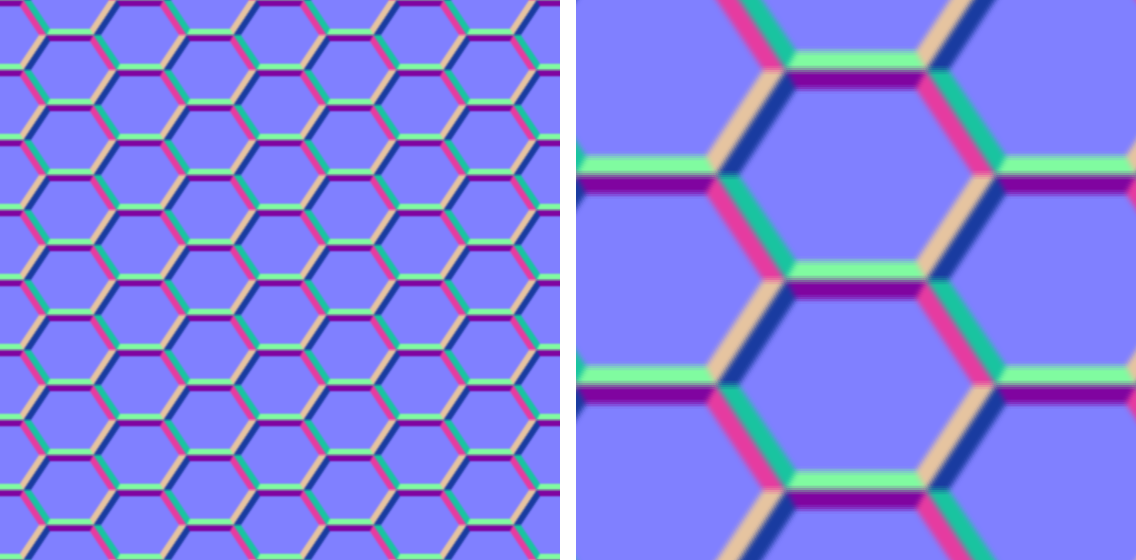
Left: the whole. Right: its middle third, enlarged.
A Shadertoy shader for this texture map:

```glsl
// Tangent-space normal map of bevelled hexagonal tiles, green channel pointing down.
#define ROWS 8.0        // tiles stacked up the canvas; column pairs are half as many
#define BEVEL 0.09      // bevel width, in tile heights
#define TILT 0.967      // sideways part of the bevel normal
#define SOFTNESS 0.0042 // blur radius, in canvas widths
#define TAPS 3          // blur samples on each side of the centre

const vec2 PERIOD = vec2(2.0, 1.0);  // lattice cell, in tile heights
const float CORNER_X = 2.0 / 3.0;    // tile centre to its left or right corner

// Offset from the nearest lattice point that lies on the given origin
vec2 latticeOffset(vec2 p, vec2 origin) {
    return mod(p - origin + 0.5 * PERIOD, PERIOD) - 0.5 * PERIOD;
}

// Unsmoothed surface normal at p, in tile heights
vec3 tileNormal(vec2 p) {
    vec2 slantDir = normalize(vec2(3.0, 2.0));
    float slantReach = CORNER_X * slantDir.x;

    // Two staggered lattices share the plane; pick the tile that holds p
    vec2 q = latticeOffset(p, vec2(1.0, 0.0));
    if (dot(abs(q), slantDir) > slantReach) q = latticeOffset(p, vec2(0.0, 0.5));

    // Distance inward from the flat and slanted sides
    float flatDist = 0.5 - abs(q.y);
    float slantDist = slantReach - dot(abs(q), slantDir);
    vec2 outward = flatDist < slantDist ? vec2(0.0, 1.0) : slantDir;
    outward *= sign(q) * vec2(1.0, -1.0);

    bool onBevel = min(flatDist, slantDist) < BEVEL;
    return onBevel ? vec3(outward * TILT, sqrt(1.0 - TILT * TILT)) : vec3(0.0, 0.0, 1.0);
}

void mainImage(out vec4 fragColor, in vec2 fragCoord) {
    vec2 uv = fragCoord / iResolution.xy;
    vec2 radius = max(vec2(SOFTNESS), 1.0 / iResolution.xy);

    // Tent blur softens the creases, bevel rims and corners
    vec3 normalSum = vec3(0.0);
    float weightSum = 0.0;
    for (int j = -TAPS; j <= TAPS; j++) {
        for (int i = -TAPS; i <= TAPS; i++) {
            vec2 t = vec2(i, j) / float(TAPS + 1);
            float weight = (1.0 - abs(t.x)) * (1.0 - abs(t.y));
            normalSum += weight * tileNormal((uv + t * radius) * ROWS);
            weightSum += weight;
        }
    }
    fragColor = vec4(0.5 + 0.5 * normalSum / weightSum, 1.0);
}
```
